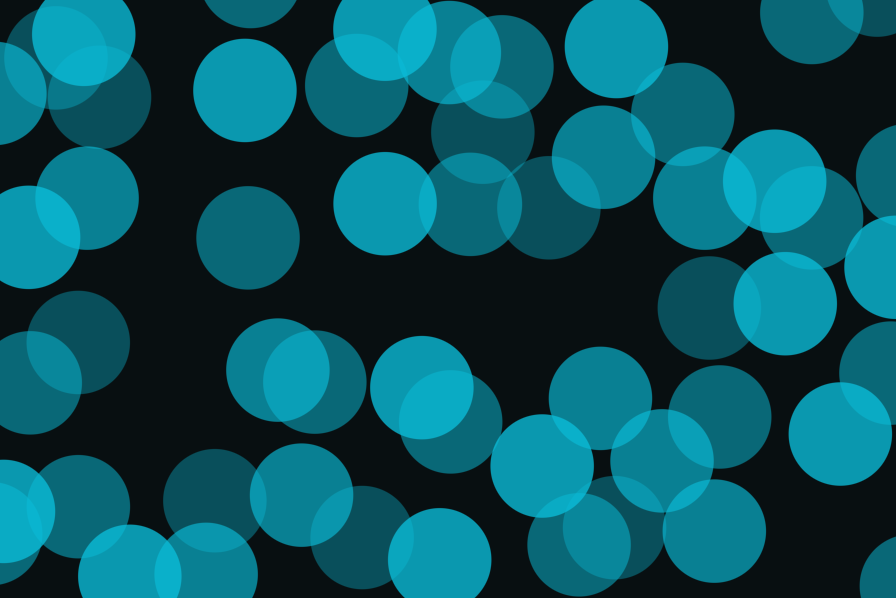
Give the GLSL for this background, as a Shadertoy shader.

```glsl
vec2 hash2(vec2 cell) {
    vec2 q = vec2(dot(cell, vec2(127.1, 311.7)), dot(cell, vec2(269.5, 183.3)));
    return fract(sin(q) * 43758.55);
}

// Four opacity levels, spread evenly over the discs by the golden ratio
float discOpacity(float index) {
    float pick = fract(index * 0.618034 + 0.3);
    return 0.37 + 0.14 * (step(0.17, pick) + step(0.5, pick) + step(0.72, pick));
}

void mainImage(out vec4 fragColor, in vec2 fragCoord) {
    vec2 p = fragCoord / iResolution.y;
    float pixel = 1.0 / iResolution.y;
    vec2 grid = vec2(9.0, 6.0);
    vec2 span = vec2(iResolution.x / iResolution.y, 1.0) + 0.1;

    vec3 color = vec3(0.03, 0.06, 0.067);

    // One translucent disc at a random spot in each cell
    for (float index = 0.0; index < grid.x * grid.y; index++) {
        vec2 cell = vec2(mod(index, grid.x), floor(index / grid.x));
        vec2 center = (cell + hash2(cell + 3.0)) / grid * span - 0.05;
        float edge = length(p - center) - 0.0865;
        float coverage = 1.0 - smoothstep(-0.75 * pixel, 0.75 * pixel, edge);
        color = mix(color, vec3(0.04, 0.74, 0.85), coverage * discOpacity(index));
    }

    fragColor = vec4(color, 1.0);
}
```
